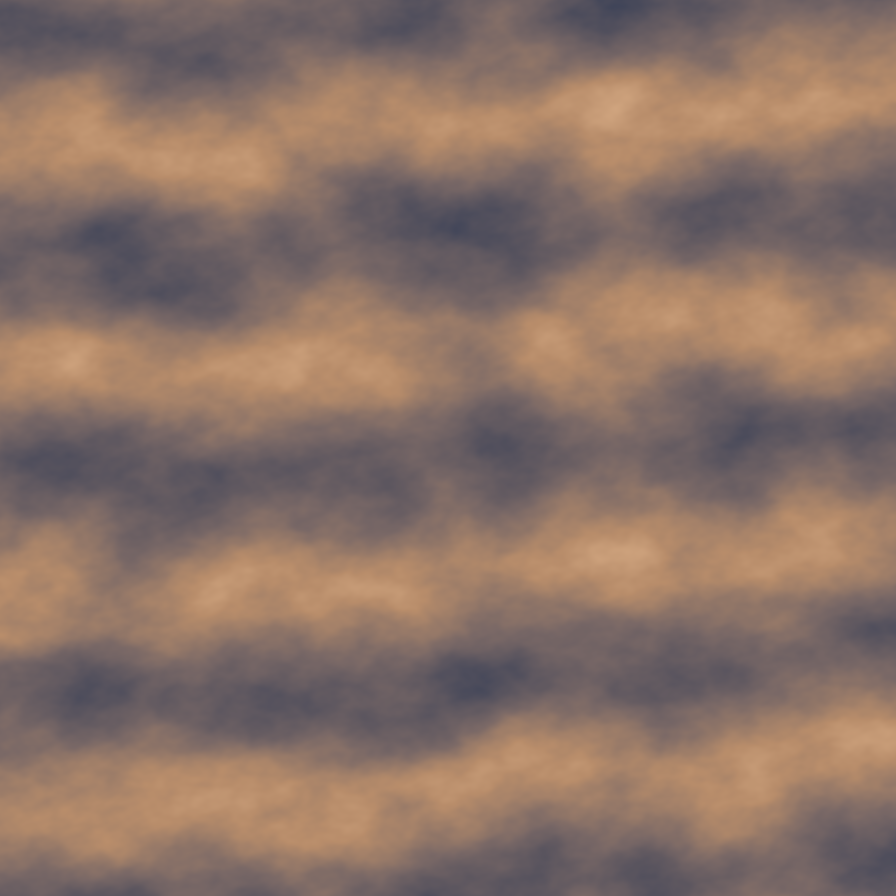
A Shadertoy shader for this pattern:

```glsl
// Soft, tilted dusk-coloured bands mottled by cloudy gradient noise.

const float BAND_PERIOD  = 0.247;   // spacing of bright bands, canvas heights
const float BAND_SLOPE   = 0.072;   // rise across the canvas
const float BAND_OFFSET  = 0.085;   // height of the lowest bright band
const float BAND_LEVEL   = 0.56;
const float BAND_SWING   = 0.25;
const vec2  CLOUD_SCALE  = vec2(5.5, 8.0);
const float CLOUD_AMOUNT = 0.34;
const float CLOUD_GAIN   = 0.55;
const int   CLOUD_OCTAVES = 5;

const vec3 NAVY  = vec3(0.22, 0.25, 0.34);
const vec3 MAUVE = vec3(0.48, 0.41, 0.40);
const vec3 AMBER = vec3(0.72, 0.55, 0.415);
const vec3 SAND  = vec3(0.83, 0.66, 0.51);
const float MAUVE_STOP = 0.48;
const float AMBER_STOP = 0.83;
const float SAND_STOP  = 1.06;

const float TAU = 6.2831853;

// Unit gradient at a lattice point
vec2 latticeGradient(vec2 cell) {
    uvec2 q = uvec2(ivec2(cell) + 4096);
    uint h = q.x * 374761393u + q.y * 668265263u;
    h = (h ^ (h >> 13)) * 1274126177u;
    h ^= h >> 16;
    float angle = TAU * float(h & 65535u) / 65536.0;
    return vec2(cos(angle), sin(angle));
}

float gradientNoise(vec2 p) {
    vec2 cell = floor(p);
    vec2 f = p - cell;
    vec2 u = f * f * f * (f * (f * 6.0 - 15.0) + 10.0);
    vec2 e = vec2(1.0, 0.0);
    float a = dot(latticeGradient(cell), f);
    float b = dot(latticeGradient(cell + e.xy), f - e.xy);
    float c = dot(latticeGradient(cell + e.yx), f - e.yx);
    float d = dot(latticeGradient(cell + e.xx), f - e.xx);
    return mix(mix(a, b, u.x), mix(c, d, u.x), u.y);
}

// Rotated octaves keep the lattice from showing
float clouds(vec2 p) {
    const mat2 turn = mat2(0.8, 0.6, -0.6, 0.8);
    float sum = 0.0;
    float amplitude = 1.0;
    for (int i = 0; i < CLOUD_OCTAVES; i++) {
        sum += amplitude * gradientNoise(p);
        p = turn * p * 2.0 + vec2(17.3, 9.1);
        amplitude *= CLOUD_GAIN;
    }
    return sum;
}

vec3 duskRamp(float t) {
    vec3 color = mix(NAVY, MAUVE, clamp(t / MAUVE_STOP, 0.0, 1.0));
    color = mix(color, AMBER, clamp((t - MAUVE_STOP) / (AMBER_STOP - MAUVE_STOP), 0.0, 1.0));
    return mix(color, SAND, clamp((t - AMBER_STOP) / (SAND_STOP - AMBER_STOP), 0.0, 1.0));
}

void mainImage(out vec4 fragColor, in vec2 fragCoord) {
    vec2 uv = fragCoord / iResolution.xy;

    // Tilted bands
    float phase = (uv.y - BAND_SLOPE * uv.x - BAND_OFFSET) / BAND_PERIOD;
    float tone = BAND_LEVEL + BAND_SWING * cos(TAU * phase);

    // Cloudy mottling
    vec2 along = vec2(uv.x, uv.y - BAND_SLOPE * uv.x);
    tone += CLOUD_AMOUNT * clouds(along * CLOUD_SCALE + vec2(3.7, 11.4));

    fragColor = vec4(duskRamp(tone), 1.0);
}
```
